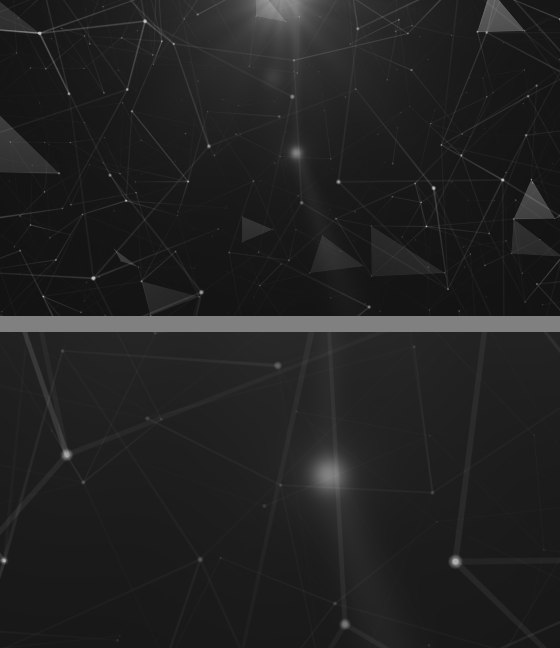
Top: the whole. Bottom: its middle third, enlarged.
A Shadertoy shader for this background:

```glsl
// Draws a dark plexus of glowing nodes, thin links and glass shards under a soft top light.

const vec2 LAMP = vec2(0.89, 1.02);
const vec2 ORB = vec2(0.9375, 0.516);

vec2 hash2(vec2 p) {
    vec3 q = fract(p.xyx * vec3(0.1031, 0.1030, 0.0973));
    q += dot(q, q.yzx + 33.33);
    return fract((q.xx + q.yz) * q.zy);
}

// Jittered node position (xy) and its nearness to the viewer (z)
vec3 node(vec2 id, float seed) {
    vec2 jitter = hash2(id + seed);
    float near = hash2(id + seed + 57.0).x;
    return vec3(id + 0.1 + 0.8 * jitter, 0.12 + 0.88 * near * near);
}

// Distance to a segment (x) and the position along it (y)
vec2 segment(vec2 p, vec2 a, vec2 b) {
    vec2 ab = b - a;
    float t = clamp(dot(p - a, ab) / max(dot(ab, ab), 1e-4), 0.0, 1.0);
    return vec2(length(p - a - ab * t), t);
}

// Signed distance to the line a-b, positive on its left
float sideOf(vec2 p, vec2 a, vec2 b) {
    vec2 d = b - a;
    return (d.x * (p.y - a.y) - d.y * (p.x - a.x)) / max(length(d), 1e-3);
}

float triangleDepth(vec2 p, vec2 a, vec2 b, vec2 c) {
    float winding = sign(sideOf(c, a, b));
    vec3 sides = vec3(sideOf(p, a, b), sideOf(p, b, c), sideOf(p, c, a)) * winding;
    return min(sides.x, min(sides.y, sides.z));
}

// Soft stroke that dims when thinner than a pixel
float stroke(float d, float halfWidth, float px) {
    float cover = 1.0 - smoothstep(max(halfWidth - px, 0.0), halfWidth + px * 0.7, d);
    return cover * min(1.0, 2.2 * halfWidth / px);
}

// One depth layer of nodes, links and filled triangles
float plexus(vec2 p, float cell, float seed, float weight, float shardChance, float px) {
    vec2 q = p / cell;
    vec2 home = floor(q);
    float light = 0.0;
    for (int j = -2; j <= 2; j++)
    for (int i = -2; i <= 2; i++) {
        vec2 id = home + vec2(i, j);
        vec3 a = node(id, seed);

        // Node
        float radius = weight * (0.002 + 0.0065 * a.z);
        float d = length(q - a.xy) * cell;
        light += (0.12 + 0.4 * a.z) * weight * (1.0 - smoothstep(radius * 0.4, radius + px * 0.6, d));

        // Links to random neighbours, tapering toward the farther node
        for (int k = 0; k < 3; k++) {
            vec2 reach = floor(hash2(id + seed + 13.0 * float(k + 1)) * 5.0) - 2.0;
            vec3 b = node(id + reach, seed);
            vec2 s = segment(q, a.xy, b.xy);
            float near = mix(a.z, b.z, s.y);
            float fade = 1.0 - smoothstep(0.7, 2.8, length(b.xy - a.xy));
            light += weight * fade * (0.05 + 0.2 * near)
                   * stroke(s.x * cell, weight * (0.001 + 0.0025 * near), px);
        }

        // Occasional shard
        vec2 chance = hash2(id + seed + 91.0);
        if (chance.x < shardChance) {
            vec2 b = node(id + vec2(1, 0), seed).xy;
            vec2 c = node(id + vec2(0, 1), seed).xy;
            float depth = triangleDepth(q, a.xy, b, c) * cell;
            float shade = mix(0.08, 0.24, chance.y) * (0.75 + 0.35 * (q.y - id.y));
            light += shade * smoothstep(-px * 0.5, px * 0.5, depth);
        }
    }
    return light;
}

float blob(vec2 p, vec2 centre, float radius) {
    vec2 d = (p - centre) / radius;
    return exp(-dot(d, d));
}

// Beam widening from a to b
float beam(vec2 p, vec2 a, vec2 b, float startWidth, float endWidth) {
    vec2 s = segment(p, a, b);
    float w = s.x / mix(startWidth, endWidth, s.y);
    return exp(-w * w) * (1.0 - 0.6 * s.y);
}

float backdrop(vec2 p) {
    vec2 d = p - LAMP;
    float r = length(d);
    float angle = atan(d.x, -d.y);
    float rays = 0.5 + 0.25 * sin(angle * 9.0 + 1.0) + 0.25 * sin(angle * 17.0 + 2.5);
    float light = 0.07 + 0.27 * exp(-r / 0.3) * (0.92 + 0.16 * rays);
    light += 0.24 * blob(p, LAMP, 0.1);
    light += 0.05 * beam(p, vec2(ORB.x, 1.05), ORB, 0.016, 0.014);
    light += 0.05 * beam(p, ORB, vec2(1.13, -0.05), 0.018, 0.06);
    light += 0.27 * blob(p, ORB, 0.018) + 0.05 * blob(p, ORB, 0.05);
    return light + 0.06 * blob(p, vec2(0.861, 0.755), 0.028);
}

void mainImage(out vec4 fragColor, in vec2 fragCoord) {
    float px = 1.0 / iResolution.y;
    vec2 p = fragCoord * px;
    float net = plexus(p, 0.25, 11.0, 1.0, 0.05, px)
              + plexus(p + 0.07, 0.15, 203.0, 0.6, 0.07, px)
              + plexus(p + 0.03, 0.11, 407.0, 0.36, 0.02, px);
    float clearing = mix(0.55, 1.0, smoothstep(0.1, 0.6, abs(p.x - LAMP.x)));
    float grey = backdrop(p) + net * clearing;
    fragColor = vec4(vec3(min(grey, 0.75)), 1.0);
}
```
